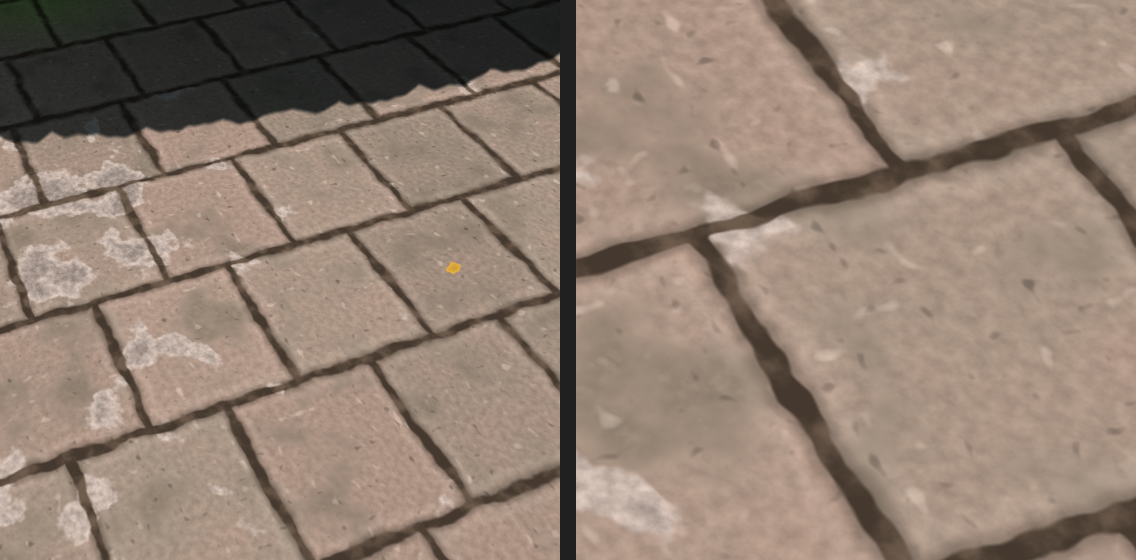
Left: the whole. Right: its middle third, enlarged.
Give the GLSL for this texture, as a WebGL 2 fragment shader.

```glsl
#version 300 es
precision highp float;
// Weathered square pavers in staggered courses, seen obliquely in sunlight.
// A projective map flattens the ground; rounded-box distances cut the joints,
// gradient noise wears the stone, and a scalloped shadow covers the far end.
#define JOINT_WIDTH 0.027
#define JOINT_WOBBLE 0.022
#define CORNER_RADIUS 0.035
#define GRAIN 0.075
#define STAIN_AMOUNT 0.62
#define SHADOW_SCALLOP 0.013

uniform vec2 u_resolution;
out vec4 fragColor;

const vec3 WARM_STONE = vec3(0.68, 0.58, 0.52);
const vec3 GREY_STONE = vec3(0.62, 0.555, 0.495);
const vec3 WORN_STONE = vec3(0.54, 0.48, 0.42);
const vec3 JOINT_SOIL = vec3(0.27, 0.22, 0.18);
const vec3 JOINT_SAND = vec3(0.43, 0.36, 0.30);
const vec3 LIME_STAIN = vec3(0.82, 0.75, 0.71);
const vec3 LEAF_GOLD  = vec3(0.92, 0.70, 0.25);

// Stagger of each course, far to near.
const float STAGGER[7] = float[7](0.75, 0.21, 0.97, 0.56, 0.0, 0.49, 0.15);

float hash(vec2 p) {
  return fract(sin(dot(p, vec2(127.1, 311.7))) * 43758.55);
}

vec2 gradient(vec2 cell) {
  float angle = 6.2832 * hash(cell);
  return vec2(cos(angle), sin(angle));
}

float noise(vec2 p) {
  vec2 i = floor(p), f = fract(p);
  vec2 s = f * f * f * (f * (f * 6.0 - 15.0) + 10.0);
  vec2 e = vec2(0.0, 1.0);
  float low = mix(dot(gradient(i), f), dot(gradient(i + e.yx), f - e.yx), s.x);
  float high = mix(dot(gradient(i + e), f - e), dot(gradient(i + 1.0), f - 1.0), s.x);
  return 1.4 * mix(low, high, s.y);
}

float fbm(vec2 p) {
  float sum = 0.0, amplitude = 0.55;
  for (int i = 0; i < 5; i++) {
    sum += amplitude * noise(p);
    p = mat2(1.6, 1.2, -1.2, 1.6) * p + 7.3;
    amplitude *= 0.5;
  }
  return sum;
}

float glow(vec2 p, vec2 center, vec2 radius) {
  vec2 d = (p - center) / radius;
  return exp(-dot(d, d));
}

// Canvas position (measured from the top left) to paver units on the ground.
vec2 groundFromCanvas(vec2 p) {
  float depth = 1.0 + 0.03 * p.x + 0.995 * p.y;
  return vec2(5.57 * p.x - 2.5 * p.y + 0.419,
              2.086 * p.x + 9.865 * p.y - 1.056) / depth;
}

// Distance inward from the edge of a rounded unit square.
float paverInset(vec2 cell) {
  vec2 d = abs(cell) - 0.5 + CORNER_RADIUS;
  return CORNER_RADIUS - length(max(d, 0.0)) - min(max(d.x, d.y), 0.0);
}

void main() {
  vec2 p = gl_FragCoord.xy / u_resolution;
  p.y = 1.0 - p.y;
  vec2 ground = groundFromCanvas(p);
  float blur = 0.7 * max(fwidth(ground.x), fwidth(ground.y)) + 0.004;

  // Courses and pavers, with chipped edges
  vec2 wobble = vec2(noise(ground * 5.0), noise(ground * 5.0 + 31.0));
  vec2 paver = ground + JOINT_WOBBLE * wobble;
  int course = clamp(int(floor(paver.y)) + 1, 0, 6);
  paver.x -= STAGGER[course];
  vec2 id = floor(paver);
  float inset = paverInset(fract(paver) - 0.5);
  float width = JOINT_WIDTH * (1.0 + 0.55 * noise(ground * 3.3 + 9.0) + 0.3 * noise(ground * 17.0));
  float stoneMask = smoothstep(-blur, blur, inset - width);

  // Stone: tone per paver, blotches, grain and pale flecks
  float blotch = fbm(ground * 2.6 + 17.0 * hash(id));
  float grain = fbm(ground * 24.0);
  vec3 stone = mix(WARM_STONE, GREY_STONE, clamp(hash(id + 4.0) + 0.9 * blotch, 0.0, 1.0));
  stone = mix(stone, WORN_STONE, 0.75 * smoothstep(0.08, 0.5, blotch + 0.25 * grain));
  stone *= 1.0 + 0.07 * (hash(id + 8.0) - 0.5) + 2.0 * GRAIN * grain;
  stone += 0.11 * smoothstep(0.5, 0.8, noise(ground * 13.0 + 5.0));
  stone *= 1.0 - 0.22 * smoothstep(0.5, 0.85, noise(ground * 19.0 + 40.0));
  float rim = inset - width;
  stone *= 1.0 - 0.18 * (1.0 - smoothstep(0.0, 0.035, rim));
  stone += 0.035 * smoothstep(0.02, 0.05, rim) * (1.0 - smoothstep(0.05, 0.1, rim));

  // Lime bloom, thickest on the left and along paver edges
  float damp = glow(p, vec2(0.13, 0.39), vec2(0.21, 0.15))
             + 0.9 * glow(p, vec2(0.31, 0.63), vec2(0.09, 0.07))
             + 0.8 * glow(p, vec2(0.08, 0.88), vec2(0.2, 0.15));
  float edgeBias = 0.18 * (1.0 - smoothstep(0.0, 0.35, inset)) - 0.07;
  float bloom = fbm(ground * 2.4 + 3.0) + STAIN_AMOUNT * damp + edgeBias - 0.48;
  float stain = smoothstep(-0.02, 0.1, bloom);
  vec3 lime = LIME_STAIN * (1.0 + 0.25 * grain - 0.22 * smoothstep(0.1, 0.35, bloom));
  stone = mix(stone, lime, 0.85 * stain);

  // Joints, and one small fallen leaf
  vec3 joint = mix(JOINT_SOIL, JOINT_SAND, smoothstep(-0.2, 0.5, fbm(ground * 7.0) + 0.3 * stain));
  vec3 color = mix(joint, stone, stoneMask);
  float leaf = length((p - vec2(0.81, 0.479)) * vec2(1.0, 1.25)) + 0.005 * noise(p * 90.0);
  color = mix(color, LEAF_GOLD * (0.85 + 12.0 * leaf), 1.0 - smoothstep(0.01, 0.014, leaf));

  // Scalloped shadow, deeper and cooler toward the far right
  float shadowEdge = 0.25 - 0.03 * p.x - 0.12 * p.x * p.x
                   + SHADOW_SCALLOP * (abs(sin(p.x * 25.0 + 1.5 * noise(p.xx * 7.0))) - 0.5)
                   + 0.006 * noise(vec2(p.x * 38.0, 2.0));
  float shade = 1.0 - smoothstep(-0.005, 0.005, p.y - shadowEdge);
  float depth = clamp(0.25 + 0.6 * p.x + 2.0 * (0.15 - p.y), 0.0, 1.0);
  vec3 shadowTint = mix(vec3(0.29, 0.335, 0.355), vec3(0.18, 0.215, 0.235), depth);
  shadowTint += vec3(-0.02, 0.06, -0.07) * glow(p, vec2(0.05, 0.0), vec2(0.16, 0.06));
  color *= mix(vec3(1.0), shadowTint, shade);

  fragColor = vec4(clamp(color, 0.0, 1.0), 1.0);
}
```
